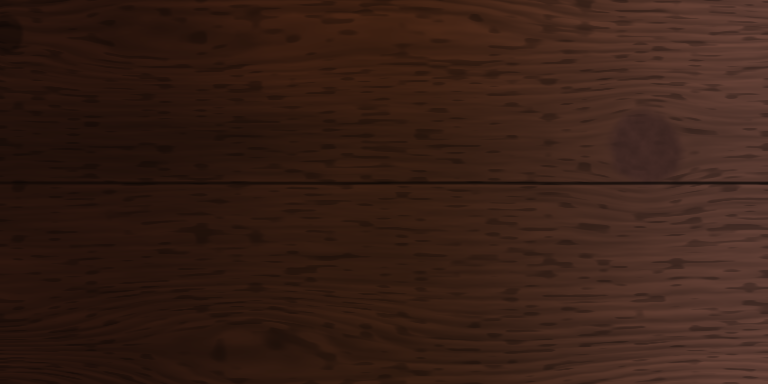
This texture is drawn by a Shadertoy shader. Its source:

```glsl
// Two dark stained oak planks with a horizontal seam, lit from the right.
// Growth rings are contours of a stretched noise field that bends around
// knots; fine streaks and short dark pores are laid over them.
#define SEAM_Y 0.523
#define SEAM_WIDTH 0.0035
#define RING_COUNT 34.0
#define FIGURE_AMOUNT 0.16
#define RING_CONTRAST 0.11
#define STREAK_CONTRAST 0.22
#define PORE_DARKNESS 0.24
#define KNOT_CENTER vec2(1.68, 0.615)
#define KNOT_RADIUS vec2(0.095, 0.095)
#define SMALL_KNOT_CENTER vec2(0.02, 0.91)
#define SMALL_KNOT_RADIUS vec2(0.04, 0.05)

const vec3 SHADOW_BROWN = vec3(0.145, 0.072, 0.045);
const vec3 RED_BROWN    = vec3(0.205, 0.112, 0.066);
const vec3 MAUVE_BROWN  = vec3(0.345, 0.225, 0.190);
const vec3 KNOT_BROWN   = vec3(0.235, 0.145, 0.130);

float hash(vec2 p) {
    vec3 q = fract(vec3(p.xyx) * 0.1031);
    q += dot(q, q.yzx + 33.33);
    return fract((q.x + q.y) * q.z);
}

float noise(vec2 p) {
    vec2 cell = floor(p), f = fract(p);
    f = f * f * (3.0 - 2.0 * f);
    float low = mix(hash(cell), hash(cell + vec2(1, 0)), f.x);
    float high = mix(hash(cell + vec2(0, 1)), hash(cell + vec2(1, 1)), f.x);
    return mix(low, high, f.y);
}

float fbm(vec2 p) {
    float sum = 0.0, weight = 0.5;
    for (int i = 0; i < 4; i++) {
        sum += weight * noise(p);
        p = p * 2.03 + 17.1;
        weight *= 0.5;
    }
    return sum / 0.9375;
}

// Pulls the grain lines outward around a knot.
float knotBend(vec2 p, vec2 center, vec2 radius) {
    vec2 d = (p - center) / radius;
    return -0.55 * radius.y * d.y * exp(-0.45 * dot(d, d));
}

// Soft mask of a knot with an uneven rim.
float knotMask(vec2 p, vec2 center, vec2 radius) {
    float rim = length((p - center) / radius) + 0.5 * (fbm(p * 14.0) - 0.5);
    return 1.0 - smoothstep(0.75, 1.15, rim);
}

void mainImage(out vec4 fragColor, in vec2 fragCoord) {
    vec2 uv = fragCoord / iResolution.xy;
    vec2 p = uv * vec2(2.0, 1.0);
    float plank = step(SEAM_Y, p.y);
    vec2 plankOffset = vec2(7.3, 3.1) * plank;

    // Grain height: straight near the seam, arched toward the outer edges
    float figure = smoothstep(0.72, 0.92, p.y) + 1.0 - smoothstep(0.10, 0.36, p.y);
    float grainY = p.y + 0.025 * (fbm(p * vec2(1.5, 3.0) + plankOffset) - 0.5);
    grainY += knotBend(p, KNOT_CENTER, KNOT_RADIUS);
    grainY += knotBend(p, SMALL_KNOT_CENTER, SMALL_KNOT_RADIUS);
    vec2 figureUv = vec2(p.x * 1.6, p.y * 6.0) + plankOffset;
    float ringField = grainY + FIGURE_AMOUNT * (0.25 + figure) * (noise(figureUv) - 0.5);
    ringField += 0.012 * (fbm(p * vec2(9.0, 22.0)) - 0.5);

    // Broad rings, fine streaks and short pores
    float phase = fract(ringField * RING_COUNT);
    float ring = smoothstep(0.0, 0.7, phase) * (1.0 - smoothstep(0.75, 1.0, phase)) - 0.5;
    float fineY = mix(grainY, ringField, 0.6);
    float streak = 0.6 * noise(vec2(p.x * 5.0, fineY * 115.0) + plankOffset)
                 + 0.4 * noise(vec2(p.x * 17.0, fineY * 170.0) + 41.0) - 0.5;
    float pore = smoothstep(0.62, 0.88, noise(vec2(p.x * 21.0, fineY * 125.0) + 83.0));
    float cloud = fbm(vec2(p.x * 1.6, grainY * 9.0) + 29.0) - 0.5;

    // Stain and light from the dark left to the mauve right
    vec3 color = mix(SHADOW_BROWN, RED_BROWN, smoothstep(0.08, 0.58, uv.x));
    color = mix(color, MAUVE_BROWN, smoothstep(0.48, 1.05, uv.x));
    vec2 glow = (uv - vec2(0.48, 0.92)) / vec2(0.30, 0.22);
    color *= 1.0 + vec3(0.24, 0.18, 0.10) * exp(-dot(glow, glow));
    color *= 1.0 - 0.12 * exp(-pow((p.y - 0.60) / 0.12, 2.0)) * (1.0 - uv.x);

    // Knots replace the ring pattern with a flatter, mottled tone
    float knot = knotMask(p, KNOT_CENTER, KNOT_RADIUS);
    float smallKnot = knotMask(p, SMALL_KNOT_CENTER, SMALL_KNOT_RADIUS);
    float detail = 1.0 - 0.75 * knot;
    color = mix(color, KNOT_BROWN * (0.85 + 0.3 * fbm(p * 40.0)), 0.8 * knot);
    color *= 1.0 - 0.3 * smallKnot;

    float grain = RING_CONTRAST * (0.6 + figure) * ring + STREAK_CONTRAST * streak;
    color *= 1.0 + detail * (grain + 0.3 * cloud);
    color *= 1.0 - detail * PORE_DARKNESS * pore;

    // Seam: a dark gap with a faint lit edge below it
    float wobble = 0.0015 * (noise(vec2(p.x * 8.0, 2.0)) - 0.5);
    float seamDistance = p.y - SEAM_Y - wobble;
    float soft = 1.0 / iResolution.y;
    float gap = 1.0 - smoothstep(SEAM_WIDTH * 0.4, SEAM_WIDTH + soft, abs(seamDistance));
    float lip = exp(-pow((seamDistance + 0.009) / 0.004, 2.0));
    color *= 1.0 + 0.10 * lip;
    color *= 1.0 - gap * mix(0.35, 0.65, uv.x);

    fragColor = vec4(clamp(color, 0.0, 1.0), 1.0);
}
```
